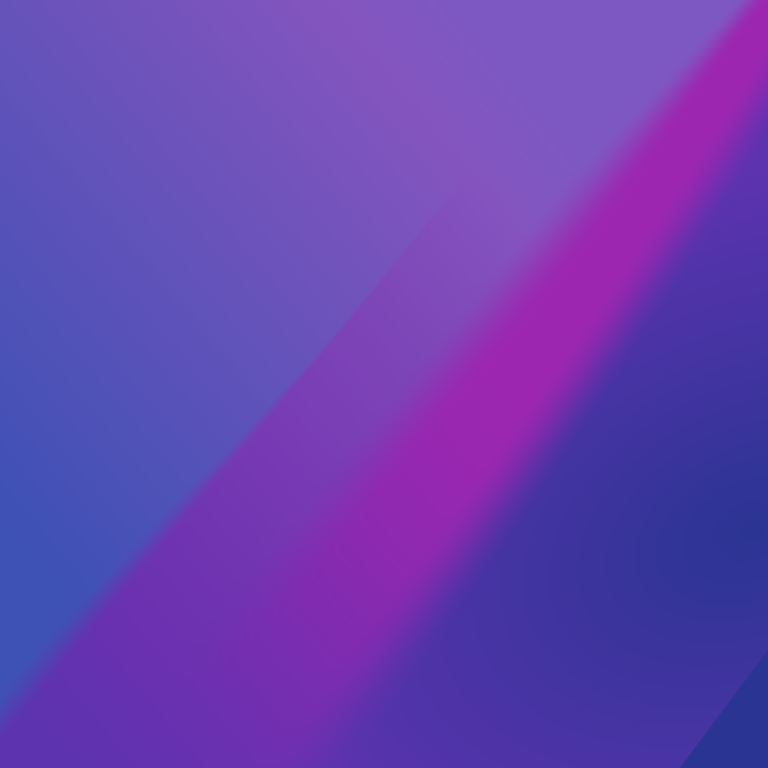
A WebGL 2 fragment shader for this background:

```glsl
#version 300 es
precision highp float;
// Diagonal sheets of indigo, violet and magenta light.
// Each point is measured along and across one slanted axis; gradients run
// along it, and soft-edged bands are layered across it from left to right.

uniform vec2 u_resolution;
out vec4 fragColor;

const vec2 ALONG = vec2(0.77, 0.64);
const vec2 ACROSS = vec2(0.774, -0.634);

const vec3 BLUE = vec3(0.245, 0.318, 0.71);
const vec3 ROSE_VIOLET = vec3(0.52, 0.33, 0.745);
const vec3 LAVENDER = vec3(0.495, 0.345, 0.76);
const vec3 DEEP_PURPLE = vec3(0.365, 0.20, 0.69);
const vec3 MAGENTA = vec3(0.612, 0.15, 0.69);
const vec3 NAVY = vec3(0.165, 0.205, 0.575);

// Linear 0..1 ramp between two positions.
float ramp(float start, float end, float x) {
    return clamp((x - start) / (end - start), 0.0, 1.0);
}

// Soft step centred on an edge.
float softEdge(float center, float halfWidth, float x) {
    return smoothstep(center - halfWidth, center + halfWidth, x);
}

// Blue to lavender field, with a faint rose fold near its far end.
vec3 upperField(float along) {
    vec3 color = mix(BLUE, ROSE_VIOLET, ramp(0.22, 0.97, along));
    return mix(color, LAVENDER, ramp(0.96, 1.08, along));
}

// Purple field sinking into a tilted elliptical pool of navy.
vec3 lowerField(vec2 p, vec2 center, vec2 axis, vec2 falloff) {
    vec2 offset = p - center;
    vec2 local = vec2(dot(offset, axis), dot(offset, vec2(-axis.y, axis.x)));
    return mix(NAVY, DEEP_PURPLE, min(length(local * falloff), 1.0));
}

void main() {
    vec2 p = gl_FragCoord.xy / u_resolution;
    float pixel = 1.0 / min(u_resolution.x, u_resolution.y);
    float along = dot(p, ALONG);
    float across = dot(p, ACROSS) + 0.019;

    vec3 field = upperField(along);
    vec3 beam = mix(DEEP_PURPLE, MAGENTA, smoothstep(0.0, 0.85, along));

    // Translucent band: its left edge sharpens as it dissolves upward.
    vec3 veil = mix(beam, field, ramp(0.25, 0.98, along));
    float blur = mix(0.045, 0.003, smoothstep(0.1, 0.75, along));
    vec3 color = mix(field, veil, smoothstep(-blur, pixel + 0.002, across));

    // Magenta beam, narrowing toward the upper right corner.
    float taper = smoothstep(1.0, 1.4, along);
    float beamStart = mix(0.10, 0.125, taper);
    float beamFull = mix(0.182, 0.16, taper);
    color = mix(color, beam, smoothstep(beamStart, beamFull, across));

    // Shadowed field beyond the beam's curved right edge.
    vec3 shade = lowerField(p, vec2(0.98, 0.31), vec2(0.91, 0.416), vec2(1.5, 2.25));
    float shadeEdge = 0.331 - 0.055 * along * along;
    color = mix(color, shade, softEdge(shadeEdge, 0.057 - 0.015 * along, across));

    // Crisp navy corner.
    float corner = dot(p, vec2(0.801, -0.598)) - 0.709;
    color = mix(color, NAVY, softEdge(0.0, pixel, corner));

    fragColor = vec4(color, 1.0);
}
```
